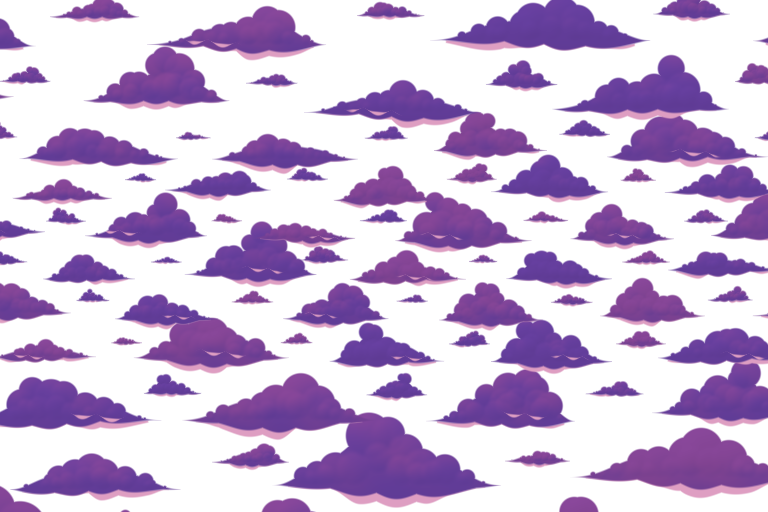
A Shadertoy shader for this pattern:

```glsl
// Stylised purple clouds with long flat tails and pink undersides on white.
// Rows of jittered cells each hold one large cloud and one small gap cloud;
// a cloud is a thin body joined with two tiers of round lobes.
#define ROWS 13
#define SOFT 0.0022        // edge softness in canvas heights
#define SMALL_CLOUD 0.13   // half width at mid canvas
#define LARGE_CLOUD 0.25   // half width at top and bottom
#define ROW_STEP 0.6       // row spacing in half widths
#define CELL_WIDTH 2.4     // cell width in half widths
#define LOBES 9
#define VIOLET vec3(0.39, 0.242, 0.61)
#define MAGENTA vec3(0.515, 0.268, 0.58)
#define PINK vec3(0.87, 0.62, 0.76)

float hash(vec2 p) {
    p = fract(p * vec2(0.1031, 0.1137));
    p += dot(p, p.yx + 33.33);
    return fract((p.x + p.y) * p.x * 17.0 + p.y * 9.0);
}

float cover(float d) { return smoothstep(SOFT, -SOFT, d); }

// Height of the cloud top at x: thin tails, an off-centre peak, side dips
float envelope(float x, float peak, float height) {
    float t = x < peak ? (x + 1.0) / (peak + 1.0) : (1.0 - x) / (1.0 - peak);
    float dip = sin(4.2 * (x - peak));
    return height * smoothstep(0.03, 0.93, t) * (1.0 - 0.28 * dip * dip);
}

// Paints one cloud; q spans -1..1 across it, size is its half width
vec3 paintCloud(vec3 color, vec2 q, float size, vec2 seed) {
    if (abs(q.x) > 1.1 || q.y < -0.35 || q.y > 1.2) return color;
    float peak = mix(-0.4, 0.4, hash(seed + 1.0));
    float height = mix(0.28, 0.74, hash(seed + 2.0));
    float phase = 6.28 * hash(seed + 3.0);
    float taper = max(0.0, 1.0 - q.x * q.x);

    // Body between the envelope and a scalloped floor
    float scallop = abs(sin(q.x * 7.0 + phase + 0.6 * sin(q.x * 4.0)));
    float ground = -taper * (0.05 + 0.045 * scallop + 0.04 * sin(q.x * 2.0 + phase));
    float roof = 0.75 * envelope(q.x, peak, height) + 0.035 * taper;
    float body = max(q.y - roof, ground - q.y) * 0.85 + 0.006;
    body = max(body, abs(q.x) - 0.98);

    // Round lobes shape the outline and carry soft inner shading
    float tone = 0.3 + 0.4 * q.y / height;
    for (int k = 0; k < 2 * LOBES; k++) {
        float tier = float(k / LOBES);
        float slot = (float(k % LOBES) + 0.5 * tier) / float(LOBES - 1);
        vec2 key = seed + vec2(float(k) * 7.0, 11.0);
        float x = mix(-0.74, 0.7, slot) + 0.13 * (hash(key) - 0.5);
        float top = envelope(x, peak, height) * mix(0.85, 1.15, hash(key + 5.0));
        top = top * (1.0 - 0.4 * tier) + 0.02;
        float radius = min(0.5 * top, mix(0.13, 0.21, hash(key + 9.0)));
        vec2 fromLobe = q - vec2(x, top - radius);
        float lobe = length(fromLobe) - radius;
        body = min(body, lobe);
        float light = 0.5 + 0.55 * (fromLobe.y - 0.4 * fromLobe.x) / radius;
        tone = mix(tone, light, 0.42 * smoothstep(0.02, -0.04, lobe));
    }

    // Thin broken pink rim tucked under the floor
    float swell = sin(q.x * 3.6 + phase * 1.7);
    float rim = 0.07 * taper * smoothstep(0.0, 0.8, 0.25 + swell);
    float under = max(q.y - ground - 0.03 * taper, ground - rim - q.y);
    under = max(under, abs(q.x) - 0.85) + 0.004;
    color = mix(color, PINK, cover(under * size));

    // Fill shifts from violet shade to magenta light, with a tint per cloud
    float blotch = sin(q.x * 7.0 + phase) * sin(q.y * 9.0 - phase + q.x * 3.0);
    float tint = 0.6 * (hash(seed + 4.0) - 0.5) + 0.1 * blotch;
    float warmth = smoothstep(0.2, 0.8, 0.17 + 0.55 * tone + tint);
    vec3 fill = mix(VIOLET, MAGENTA, warmth) * (0.93 + 0.14 * tone);

    // Pink crescents inside the larger clouds
    float reach = 0.8 * (hash(seed + 6.0) - 0.5) - q.x;
    float window = smoothstep(0.36, 0.2, abs(reach));
    float wave = abs(sin(q.x * 10.0 + phase));
    float crescent = abs(q.y - 0.15 * height + 0.055 * wave - 0.1 * reach);
    crescent += 0.008 - 0.028 * wave * wave * window;
    float shown = window * step(0.1, size) * step(0.5, hash(seed + 8.0));
    fill = mix(fill, PINK, cover(crescent * size) * shown);

    return mix(color, fill, cover(body * size));
}

// Picks the cell under p and paints its cloud
vec3 paintRow(vec3 color, vec2 p, float cell, float minSize, float maxSize, vec2 seed) {
    float id = floor(p.x / cell);
    vec2 key = seed + vec2(id * 13.0 + 200.0, 40.0);
    float size = mix(minSize, maxSize, hash(key));
    vec2 shift = (vec2(hash(key + 2.5), hash(key + 3.5)) - 0.5) * 0.15 * maxSize;
    vec2 q = p - vec2((id + 0.5) * cell, 0.0) - shift;
    return paintCloud(color, q / size, size, key);
}

void mainImage(out vec4 fragColor, in vec2 fragCoord) {
    vec2 p = fragCoord / iResolution.y;
    vec3 color = vec3(1.0);
    float base = -0.1;
    for (int i = 0; i < ROWS; i++) {
        float row = float(i);
        float edge = smoothstep(0.1, 0.5, abs(base - 0.47));
        float width = mix(SMALL_CLOUD, LARGE_CLOUD, edge);
        float cell = CELL_WIDTH * width;
        vec2 seed = vec2(row * 31.0, row * 17.0 + 3.0);
        // Alternate rows sit half a cell apart about the canvas centre
        float slide = 0.75 + cell * (0.5 * row + 0.2 * hash(seed));
        vec2 local = p - vec2(slide, base);
        vec2 gap = local - vec2(0.5 * cell, 0.22 * width);
        color = paintRow(color, gap, cell, 0.2 * width, 0.36 * width, seed + 70.0);
        color = paintRow(color, local, cell, 0.68 * width, 1.13 * width, seed);
        base += ROW_STEP * width;
    }
    fragColor = vec4(color, 1.0);
}
```
